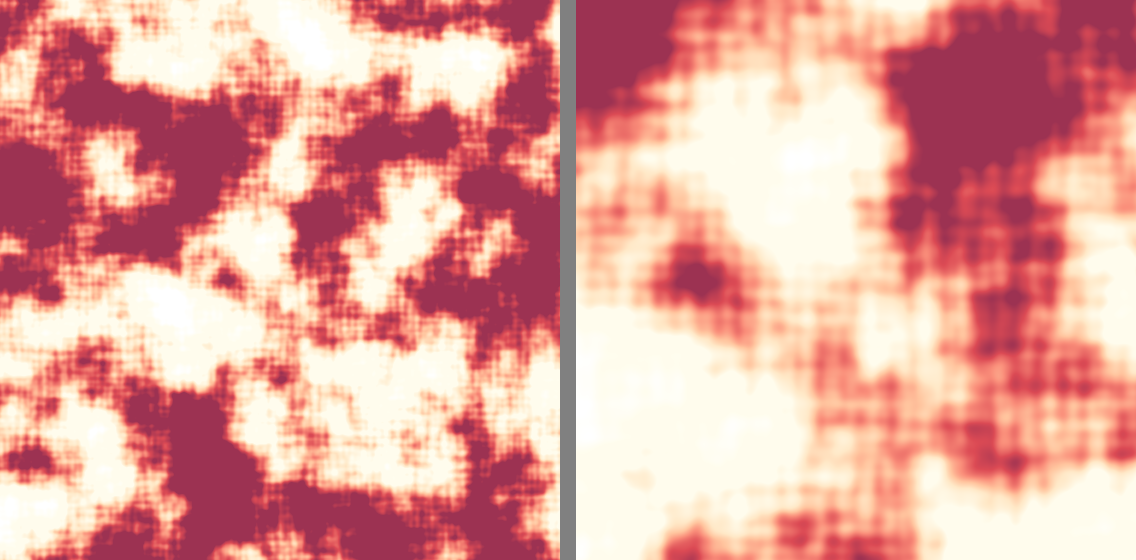
Left, the full canvas; right, a detail of the centre.
Write a WebGL 2 fragment shader that draws this texture.

```glsl
#version 300 es
precision highp float;
precision highp int;
// Cloudy wine, coral and ivory blotches with a faint woven grain.
// Octaves of gradient noise and two stretched noise layers form a height,
// which a colour ramp with flat ends turns into solid pools and soft rims.

uniform vec2 u_resolution;
out vec4 fragColor;

const float TAU = 6.2831853;

// Integer hash of a lattice cell, giving a value in 0..1.
float hash(ivec2 cell, int seed) {
  uint h = uint(cell.x) * 1597334677u ^ uint(cell.y) * 3812015801u;
  h ^= uint(seed) * 2654435769u;
  h = (h ^ (h >> 16)) * 2246822519u;
  h = (h ^ (h >> 13)) * 3266489917u;
  h ^= h >> 16;
  return float(h >> 8) / 16777216.0;
}

// Contribution of one lattice corner: its random direction dotted with the offset.
float corner(ivec2 cell, vec2 offset, int seed) {
  float angle = TAU * hash(cell, seed);
  return dot(vec2(cos(angle), sin(angle)), offset);
}

float gradientNoise(vec2 p, int seed) {
  ivec2 cell = ivec2(floor(p));
  vec2 f = fract(p);
  vec2 w = f * f * f * (f * (f * 6.0 - 15.0) + 10.0);
  float low = mix(corner(cell, f, seed),
                  corner(cell + ivec2(1, 0), f - vec2(1, 0), seed), w.x);
  float high = mix(corner(cell + ivec2(0, 1), f - vec2(0, 1), seed),
                   corner(cell + ivec2(1, 1), f - vec2(1, 1), seed), w.x);
  return mix(low, high, w.y);
}

// Sum of octaves, each shifted so that the lattices do not line up.
float clouds(vec2 p, float frequency, float gain, int seed) {
  float sum = 0.0;
  float amplitude = 1.0;
  for (int i = 0; i < 5; i++) {
    vec2 shift = vec2(3.37, 5.71) * float(i + 1);
    sum += amplitude * gradientNoise(p * frequency + shift, seed + i);
    frequency *= 2.0;
    amplitude *= gain;
  }
  return sum;
}

// Crossing horizontal and vertical streaks.
float weave(vec2 p, float across, float along, int seed) {
  return gradientNoise(p * vec2(across, along), seed)
       + gradientNoise(p * vec2(along, across), seed + 1);
}

// Blend to the next colour between two heights.
vec3 rampTo(vec3 below, vec3 above, float from, float to, float height) {
  return mix(below, above, clamp((height - from) / (to - from), 0.0, 1.0));
}

vec3 palette(float height) {
  vec3 color = vec3(0.61, 0.195, 0.32);                                // wine
  color = rampTo(color, vec3(0.86, 0.29, 0.33), -0.78, -0.35, height); // red
  color = rampTo(color, vec3(0.98, 0.56, 0.48), -0.35, 0.00, height);  // coral
  color = rampTo(color, vec3(1.00, 0.77, 0.62), 0.00, 0.27, height);   // peach
  color = rampTo(color, vec3(1.00, 0.91, 0.78), 0.27, 0.55, height);   // cream
  color = rampTo(color, vec3(1.00, 0.99, 0.93), 0.55, 0.95, height);   // ivory
  return rampTo(color, vec3(1.0), 1.60, 2.20, height);                 // white
}

void main() {
  vec2 p = gl_FragCoord.xy / u_resolution.y;

  // Broad drift, blotches and fine woven grain.
  float height = 0.75 * gradientNoise(p * 3.1 + 0.43, 11);
  height += clouds(p, 6.2, 0.48, 23);
  height += 0.13 * weave(p, 95.0, 14.0, 41);

  // Scale to roughly unit deviation before colouring.
  fragColor = vec4(palette(height / 0.29), 1.0);
}
```
